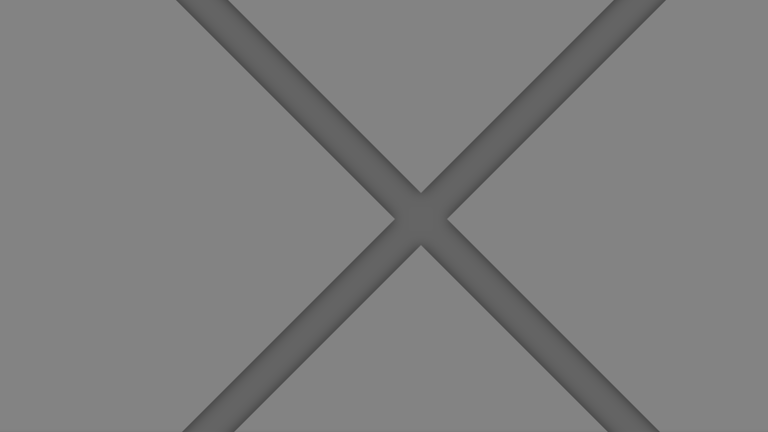
Give the GLSL for this background, as a WebGL 1 fragment shader.

```glsl
precision highp float;
// Four flat grey plates parted by two diagonal grooves that cross at right angles.
// Space is turned by 45 degrees so each groove follows an axis; the plates cast
// a soft shadow onto the groove floor, built from smooth step profiles.

uniform vec2 u_resolution;

// Lengths are in units of the canvas height.
const vec2 CROSSING = vec2(0.9745, 0.493);
const float HALF_WIDTH = 0.0426;
const float SHADOW_BLUR = 0.0145;
const float SHADOW_STRENGTH = 0.52;
const float BORDER_BLUR = 0.003;
const float BORDER_SHADE = 0.06;
const vec3 PLATE_COLOR = vec3(0.514);
const vec3 FLOOR_COLOR = vec3(0.395);

// Logistic approximation of a Gaussian-blurred step.
vec2 blurredStep(vec2 x, float sigma) {
    return 1.0 / (1.0 + exp(-1.702 * x / sigma));
}

// Blurred coverage of the plates beyond both sides of each groove.
float plateShadow(vec2 p) {
    vec2 sides = blurredStep(p - HALF_WIDTH, SHADOW_BLUR)
               + blurredStep(-p - HALF_WIDTH, SHADOW_BLUR);
    return sides.x * sides.y;
}

void main() {
    float pixel = 1.0 / u_resolution.y;
    vec2 uv = gl_FragCoord.xy * pixel;

    // Rotate about the crossing so the grooves lie on the axes.
    vec2 d = uv - CROSSING;
    vec2 p = vec2(d.x + d.y, d.y - d.x) * 0.70711;

    // Groove floor, shaded by the plates around it.
    vec3 floorShade = FLOOR_COLOR * (1.0 - SHADOW_STRENGTH * plateShadow(p));

    // Plates, with a faint shade along the bottom border.
    vec3 plate = PLATE_COLOR * (1.0 - BORDER_SHADE * exp(-uv.y / BORDER_BLUR));

    // Antialiased plate coverage.
    vec2 cover = clamp((abs(p) - HALF_WIDTH) / pixel + 0.5, 0.0, 1.0);
    gl_FragColor = vec4(mix(floorShade, plate, cover.x * cover.y), 1.0);
}
```
